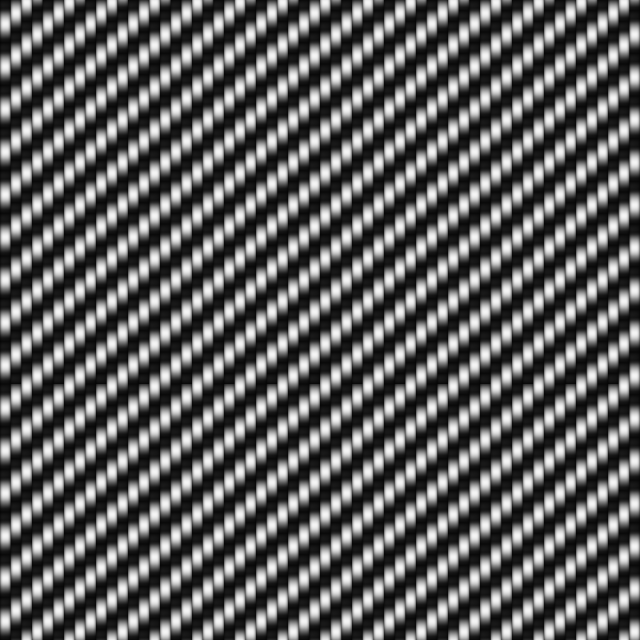
A Shadertoy shader for this texture:

```glsl
// Dark twill weave: narrow vertical yarns with glossy floats stepping up in diagonals.

const float PI = 3.14159265;
const float REPEATS = 15.0;         // weave repeats across and down
const float YARNS = 4.0;            // yarns in one repeat
const float FLOAT_LENGTH = 0.75;    // lit part of a repeat
const float FIRST_PEAK = 0.443;     // height of the highlight on the first yarn
const float SEAM_ROW = 6.0;         // repeat whose lower edge carries a seam

const vec3 SHADOW = vec3(0.035);
const vec3 UNDER_YARN = vec3(0.11);
const vec3 GLOSS = vec3(0.96);

// Soft highlight along a yarn, centred on phase zero
float floatGloss(float phase, float len) {
    float d = abs(fract(phase + 0.5) - 0.5);
    float x = clamp(d / len, 0.0, 0.5);
    return pow(max(cos(PI * x), 0.0), 1.5);
}

// Rounded profile across a yarn, dark only near its edges
float yarnProfile(float u, float edge) {
    float s = 2.0 * u - 1.0;
    return mix(1.0, edge, s * s * s * s);
}

// Cuts the fading tips of one yarn set just above the seam
float seamCut(float height, float yarn, float row) {
    float above = height - row;
    float onYarn = 1.0 - step(0.5, abs(mod(yarn, YARNS) - 1.0));
    return 1.0 - onYarn * step(0.0, above) * step(above, 0.1);
}

vec3 weave(vec2 uv) {
    vec2 cell = uv * REPEATS;
    float yarn = floor(cell.x * YARNS);
    float across = fract(cell.x * YARNS);

    // Each yarn is raised by one step of the twill
    float phase = cell.y - FIRST_PEAK - yarn / YARNS;
    float gloss = floatGloss(phase, FLOAT_LENGTH);
    gloss *= seamCut(cell.y, yarn, SEAM_ROW);

    // Crossing yarns show faintly between the floats
    float crossing = sin(PI * fract(cell.y * YARNS));
    vec3 ground = mix(SHADOW, UNDER_YARN, crossing * (1.0 - 0.5 * across));
    return mix(ground, GLOSS, gloss) * yarnProfile(across, 0.4);
}

void mainImage(out vec4 fragColor, in vec2 fragCoord) {
    // Average a 3 by 3 grid of samples for smooth edges
    vec3 color = vec3(0.0);
    for (int j = -1; j <= 1; j++) {
        for (int i = -1; i <= 1; i++) {
            vec2 offset = vec2(float(i), float(j)) / 3.0;
            color += weave((fragCoord + offset) / iResolution.xy);
        }
    }
    fragColor = vec4(color / 9.0, 1.0);
}
```
